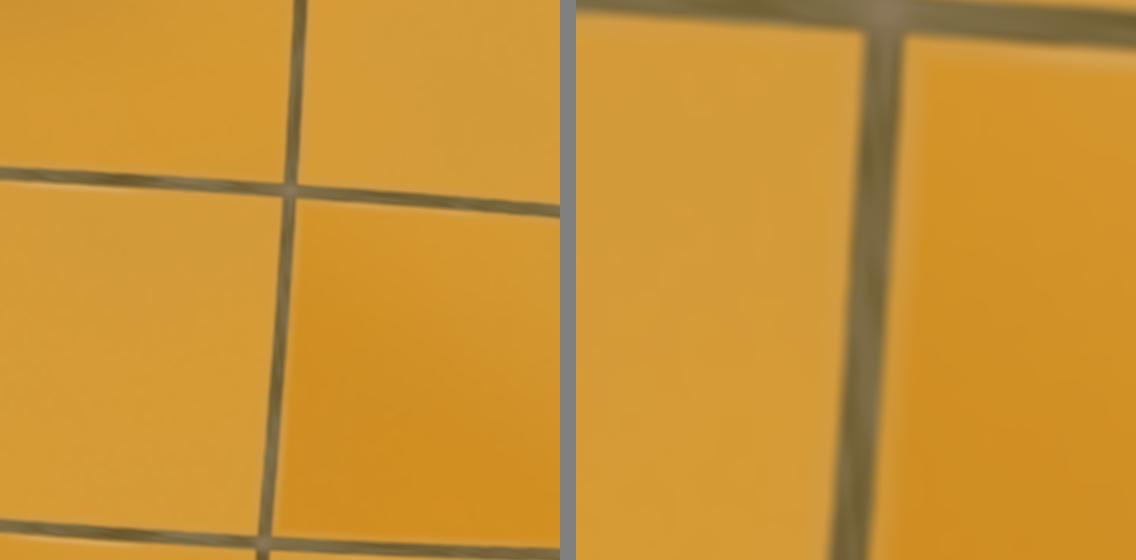
Left: the whole. Right: its middle third, enlarged.
Give the GLSL for this texture, as a Shadertoy shader.

```glsl
const vec2 CROSSING = vec2(0.518, 0.659);
const float TILE_SIZE = 0.6315;
const float GROUT_HALF_WIDTH = 0.0120;

const vec3 PALE_GLAZE = vec3(0.835, 0.610, 0.225);
const vec3 RICH_GLAZE = vec3(0.820, 0.560, 0.130);
const vec3 DARK_GROUT = vec3(0.400, 0.315, 0.135);
const vec3 LIGHT_GROUT = vec3(0.530, 0.475, 0.340);
const vec3 JOINT_GROUT = vec3(0.560, 0.475, 0.370);
const vec3 RIM_GLAZE = vec3(0.815, 0.610, 0.290);
const vec3 EDGE_SHINE = vec3(0.870, 0.710, 0.450);

float hash(vec2 p) {
    return fract(sin(dot(p, vec2(127.1, 311.7))) * 43758.5453);
}

float noise(vec2 p) {
    vec2 i = floor(p);
    vec2 f = fract(p);
    f = f * f * (3.0 - 2.0 * f);
    return mix(mix(hash(i), hash(i + vec2(1.0, 0.0)), f.x),
               mix(hash(i + vec2(0.0, 1.0)), hash(i + vec2(1.0, 1.0)), f.x), f.y);
}

float fbm(vec2 p) {
    float sum = 0.0;
    float weight = 0.5;
    for (int i = 0; i < 3; i++) {
        sum += weight * noise(p);
        p = p * 2.03 + 17.3;
        weight *= 0.5;
    }
    return sum / 0.875;
}

// Tile coordinates of a tilted, slightly bowed grid
vec2 gridCoord(vec2 p) {
    vec2 d = p - CROSSING;
    float u = (d.x - 0.0624 * d.y + 0.0197 * d.y * d.y) / TILE_SIZE;
    float rise = d.y + 0.069 * d.x + 0.015 * d.x * d.x;
    float v = rise / (TILE_SIZE - 0.017 * d.x - 0.042 * d.x * d.x);
    return vec2(u, v);
}

// Cloudy glaze, with a deeper tone on alternate tiles
vec3 glazeColor(vec2 p, vec2 id, vec2 local) {
    float tone = mod(id.x + id.y, 2.0) * (id.y < 0.0 ? 0.9 : 0.15);
    float fade = smoothstep(0.6, 1.5, 0.7 * local.x + 1.1 * local.y);
    float cloud = fbm(p * 3.5 + id * 9.1) - 0.5;
    float richness = tone * (1.0 - 0.85 * fade) + 0.08 * hash(id) + 0.4 * cloud + 0.06;
    vec3 color = mix(PALE_GLAZE, RICH_GLAZE, clamp(richness, 0.0, 1.0));
    float grain = noise(p * vec2(90.0, 70.0)) - 0.5;
    float shade = 0.045 * smoothstep(0.8, 1.05, p.y) * smoothstep(0.5, 0.0, p.x);
    return color * (1.0 + 0.04 * cloud + 0.006 * grain - shade);
}

// Fibrous grout; along and across are measured from the line
vec3 groutColor(float along, float across, float seed) {
    float fibre = noise(vec2(along * 32.0 + across * 60.0, across * 130.0 + seed));
    float patches = noise(vec2(along * 9.0, seed));
    float light = 0.4 * fibre + 0.6 * patches + 0.02;
    return mix(DARK_GROUT, LIGHT_GROUT, clamp(light, 0.0, 1.0));
}

float lineMask(float dist, float halfWidth, float softness) {
    return 1.0 - smoothstep(halfWidth - softness, halfWidth + softness, dist);
}

void mainImage(out vec4 fragColor, in vec2 fragCoord) {
    vec2 p = fragCoord / iResolution.xy;
    float softness = max(0.0056, 1.0 / iResolution.y);

    vec2 grid = gridCoord(p);
    vec2 id = floor(grid);
    vec2 across = (grid - floor(grid + 0.5)) * TILE_SIZE;

    // Slightly uneven edges along each grout line
    vec2 wobble = vec2(noise(vec2(p.y * 60.0, 3.0)), noise(vec2(p.x * 60.0, 8.0))) - 0.5;
    vec2 dist = abs(across + wobble * 0.001);

    vec3 color = glazeColor(p, id, fract(grid));

    // Dull, uneven glaze beside the grout
    float nearest = min(dist.x, dist.y);
    float rim = 1.0 - smoothstep(0.017, 0.033, nearest);
    color = mix(color, RIM_GLAZE, rim * (0.35 + 0.5 * noise(p * 9.0)));

    // Light caught below the horizontal lines
    float lowerRim = exp(-pow((across.y + 0.0185) / 0.0050, 2.0));
    float rimWear = smoothstep(0.2, 0.8, noise(vec2(p.x * 11.0, 4.0)));
    color = mix(color, EDGE_SHINE, 0.5 * lowerRim * rimWear);

    // Grout lines and their paler meeting points
    float vertical = lineMask(dist.x, GROUT_HALF_WIDTH, softness);
    float horizontal = lineMask(dist.y, GROUT_HALF_WIDTH, softness);
    color = mix(color, groutColor(p.y, across.x, 2.7), vertical);
    color = mix(color, groutColor(p.x, across.y, 21.4), horizontal);
    float joint = exp(-dot(across, across) / 0.00028);
    color = mix(color, JOINT_GROUT, 0.8 * joint * max(vertical, horizontal));

    fragColor = vec4(color, 1.0);
}
```
